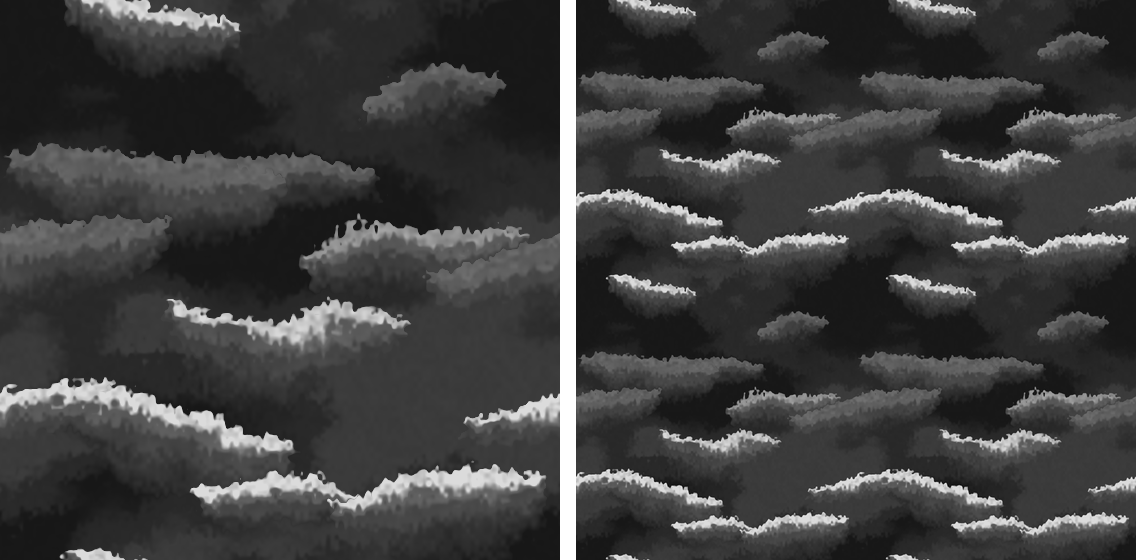
Left: one tile. Right: repeated 2 by 2.
Write a three.js fragment shader that draws this texture.

```glsl
varying vec2 vUv;

#define CLOUDS 11
#define DARK 0.092
#define DUSK 0.16
#define SHADE 0.185
#define SLATE 0.26
#define GREY 0.38
#define WHITE 0.83
#define CREST_DEPTH 0.043
#define GREY_DEPTH 0.075
#define SLATE_DEPTH 0.125
#define SHADE_DEPTH 0.24
#define RAGGED 0.034

float hash(vec2 p) {
  vec3 q = fract(vec3(p.xyx) * 0.1031);
  q += dot(q, q.yzx + 33.33);
  return fract((q.x + q.y) * q.z);
}

// Value noise that wraps after a whole number of cells
float noise(vec2 uv, vec2 cells) {
  vec2 p = uv * cells;
  vec2 i = floor(p);
  vec2 f = fract(p);
  f = f * f * (3.0 - 2.0 * f);
  vec2 a = mod(i, cells);
  vec2 b = mod(i + 1.0, cells);
  return mix(mix(hash(a), hash(vec2(b.x, a.y)), f.x),
             mix(hash(vec2(a.x, b.y)), hash(b), f.x), f.y);
}

float fbm(vec2 uv, vec2 cells) {
  float sum = 0.0;
  float weight = 0.5;
  for (int k = 0; k < 4; k++) {
    sum += weight * noise(uv, cells);
    cells *= 2.0;
    weight *= 0.5;
  }
  return sum / 0.9375;
}

// Layer hanging below a crest: crisp top edge, softer underside
float layer(float below, float depth, float softness) {
  float top = smoothstep(-0.002, 0.005, below);
  return top * (1.0 - smoothstep(depth * (1.0 - softness), depth + 0.002, below));
}

void main() {
  vec2 uv = vUv;

  // Broad bending and fine bristle marks
  vec2 bend = vec2(fbm(uv, vec2(5.0)), fbm(uv + 0.37, vec2(6.0))) - 0.5;
  float bristle = 0.6 * noise(uv, vec2(128.0, 96.0))
                + 0.4 * noise(uv + 0.21, vec2(60.0, 48.0)) - 0.5;
  float bristleSide = noise(uv + 0.63, vec2(96.0)) - 0.5;
  vec2 p = uv + 0.09 * bend + RAGGED * vec2(0.7 * bristleSide, bristle);

  // Night sky with dim patches
  float patches = fbm(p, vec2(3.0, 5.0));
  float mottle = fbm(uv + 0.05 * bend, vec2(9.0, 12.0));
  float tone = mix(DARK, DUSK, smoothstep(0.45, 0.6, patches));
  tone = mix(tone, SLATE, 0.7 * smoothstep(0.65, 0.74, patches));

  // Scattered cloud banks
  for (int k = 1; k <= CLOUDS; k++) {
    float id = float(k);
    vec2 center = fract(id * vec2(0.7549, 0.5698));
    float size = fract(id * 0.618);
    float bright = smoothstep(0.3, 0.55, fract(id * 0.414));
    float slope = mix(-0.22, 0.26, fract(id * 0.732));

    vec2 q = p - center;
    q -= floor(q + 0.5);
    float u = q.x / mix(0.11, 0.28, size);
    float taper = max(1.0 - u * u, 0.0);
    float inside = smoothstep(0.0, 0.12, taper);
    float scale = mix(0.65, 1.1, size) * sqrt(taper) + 0.001;
    float below = slope * q.x + 0.03 * taper - q.y;

    float shade = layer(below, SHADE_DEPTH * scale, 0.5);
    float slate = layer(below, SLATE_DEPTH * scale, 0.3);
    float grey = layer(below, GREY_DEPTH * scale, 0.3);
    float crest = layer(below, CREST_DEPTH * scale * (0.5 + mottle), 0.45);

    float bank = mix(0.0, SHADE * (0.7 + 0.6 * mottle), shade);
    bank = mix(bank, SLATE * (0.8 + 0.4 * mottle), slate);
    bank = mix(bank, GREY * (0.75 + 0.4 * mottle), grey);
    float crestTone = mix(GREY, WHITE, bright) * (1.0 + 0.28 * bristleSide);
    bank = mix(bank, crestTone, crest);
    tone = max(tone, bank * inside);
  }

  // Faint dry-brush grain
  tone *= 1.0 + 0.1 * bristle;
  gl_FragColor = vec4(vec3(clamp(tone, 0.0, 0.86)), 1.0);
}
```
